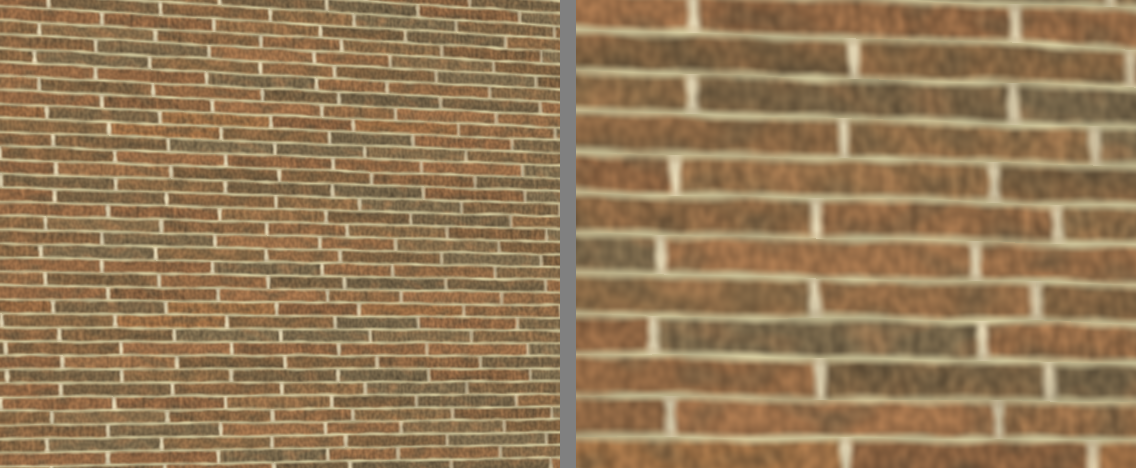
Left: the whole. Right: its middle third, enlarged.
Give the GLSL for this texture, as a Shadertoy shader.

```glsl
// Long, thin brown bricks with pale mortar, on a wall receding slightly to the right.

const float TAU = 6.28319;

// Perspective and layout
const float HORIZON = 0.226;      // height at which the courses run level
const float CONVERGE = 0.092;     // shrinking from left edge to right edge
const float LEAN = 0.027;         // sideways lean of the upright joints
const float COURSES = 33.5;       // courses per canvas height at the left edge
const float BRICKS = 4.77;        // bricks per canvas width at the left edge
const float PERIOD = 14.0;        // courses before the wall repeats
const float ASPECT = 8.4;         // brick length in course heights
const float CUT_BRICK = 2.0;      // index of the shortened brick in each course

// Joints, in course heights
const float BED_HALF = 0.095;
const float HEAD_HALF = 0.15;
const float SOFTNESS = 0.15;
const float WOBBLE = 0.09;

// Colours
const vec3 RED = vec3(0.565, 0.40, 0.262);
const vec3 BROWN = vec3(0.505, 0.387, 0.255);
const vec3 OLIVE = vec3(0.475, 0.408, 0.295);
const vec3 ORANGE = vec3(0.64, 0.44, 0.26);
const vec3 BED_MORTAR = vec3(0.79, 0.755, 0.59);
const vec3 HEAD_MORTAR = vec3(0.85, 0.80, 0.67);

vec2 hash2(vec2 p) {
    vec3 q = fract(p.xyx * vec3(0.1031, 0.1030, 0.0973));
    q += dot(q, q.yzx + 33.33);
    return fract((q.xx + q.yz) * q.zy);
}

// Gradient noise, roughly -0.7 to 0.7
float corner(vec2 cell, vec2 offset) {
    float angle = TAU * hash2(cell).x;
    return dot(vec2(cos(angle), sin(angle)), offset);
}

float noise(vec2 p) {
    vec2 i = floor(p), f = p - i;
    vec2 w = f * f * f * (f * (f * 6.0 - 15.0) + 10.0);
    vec2 e = vec2(1.0, 0.0);
    return mix(mix(corner(i, f), corner(i + e.xy, f - e.xy), w.x),
               mix(corner(i + e.yx, f - e.yx), corner(i + e.xx, f - e.xx), w.x), w.y);
}

// Soft joint coverage at a distance from its centre line
float joint(float dist, float halfWidth, float soft) {
    return 1.0 - smoothstep(halfWidth - soft, halfWidth + soft, dist);
}

// Position along a brick (x), its length (y) and index (z) in a course
vec3 brickAt(float along, float course) {
    float wave = cos(TAU * (course - 9.5) / PERIOD);
    float t = along - 0.37 - 0.52 * mod(course, 2.0) - 0.075 * wave;
    t += 0.05 * noise(vec2(t * 1.3, course * 7.3));
    float cut = 0.78 + 0.11 * wave + 0.08 * (hash2(vec2(course, 51.0)).x - 0.5);
    float past = t - CUT_BRICK;
    if (past > 0.0 && past < cut) return vec3(past, cut, CUT_BRICK);
    if (past >= cut) t += 1.0 - cut;
    return vec3(fract(t), 1.0, floor(t));
}

vec3 brickColour(vec2 id, vec2 local, float across) {
    vec2 r = hash2(id + 17.0), s = hash2(id + 83.0);
    float tone = clamp(r.x + 0.25 * (across - 0.45), 0.0, 1.0);
    vec3 colour = mix(RED, BROWN, smoothstep(0.1, 0.55, tone));
    colour = mix(colour, OLIVE, smoothstep(0.5, 0.95, tone));
    colour = mix(colour, ORANGE, 0.6 * smoothstep(0.92, 0.97, s.x));
    // Clouded firing, fine grain and upright ridges
    vec2 q = local + 60.0 * s;
    float cloud = noise(q * vec2(0.8, 1.3));
    float grain = noise(q * vec2(3.6, 3.0));
    float ridges = noise(q * vec2(3.2, 0.7)) * step(0.45, s.y);
    colour = mix(colour, cloud > 0.0 ? RED : OLIVE, 0.9 * abs(cloud));
    return colour * (1.0 + 0.16 * (r.y - 0.5) + 0.16 * cloud + 0.20 * grain + 0.16 * ridges);
}

void mainImage(out vec4 fragColor, in vec2 fragCoord) {
    vec2 uv = fragCoord / iResolution.xy;

    // Wall coordinates: bricks along, courses downward
    float depth = 1.0 - CONVERGE * uv.x;
    float along = (uv.x - LEAN * (0.936 - uv.y)) * BRICKS / depth;
    float down = (HORIZON - uv.y) * COURSES / depth + 0.5;
    down += WOBBLE * noise(vec2(along * 2.5, down * 0.9));

    float course = mod(floor(down) + 10.0, PERIOD);
    float height = fract(down);
    vec3 brick = brickAt(along, course);

    // Joint coverage with ragged edges
    float soft = max(SOFTNESS, 0.8 * COURSES / iResolution.y);
    vec2 wall = vec2(along * ASPECT, down);
    float ragged = 0.07 * noise(wall * vec2(1.1, 2.3));
    float bed = joint(min(height, 1.0 - height), BED_HALF + ragged, soft);
    float head = joint(min(brick.x, brick.y - brick.x) * ASPECT, HEAD_HALF + ragged, soft);
    head *= mix(1.0, 0.65, smoothstep(0.5, 0.85, uv.x));

    // Weathered mortar over the bricks, fading in patches
    float wear = 1.0 + 0.16 * noise(wall * vec2(0.6, 1.1));
    float fade = clamp(0.92 + 0.4 * noise(wall * vec2(0.35, 0.9) + 7.0), 0.0, 1.0);
    vec3 colour = brickColour(vec2(brick.z, course), vec2(brick.x * ASPECT, height), uv.x);
    colour = mix(colour, BED_MORTAR * wear, bed * fade);
    colour = mix(colour, HEAD_MORTAR * wear, head * (1.0 - 0.4 * bed));
    fragColor = vec4(clamp(colour, 0.0, 1.0), 1.0);
}
```
